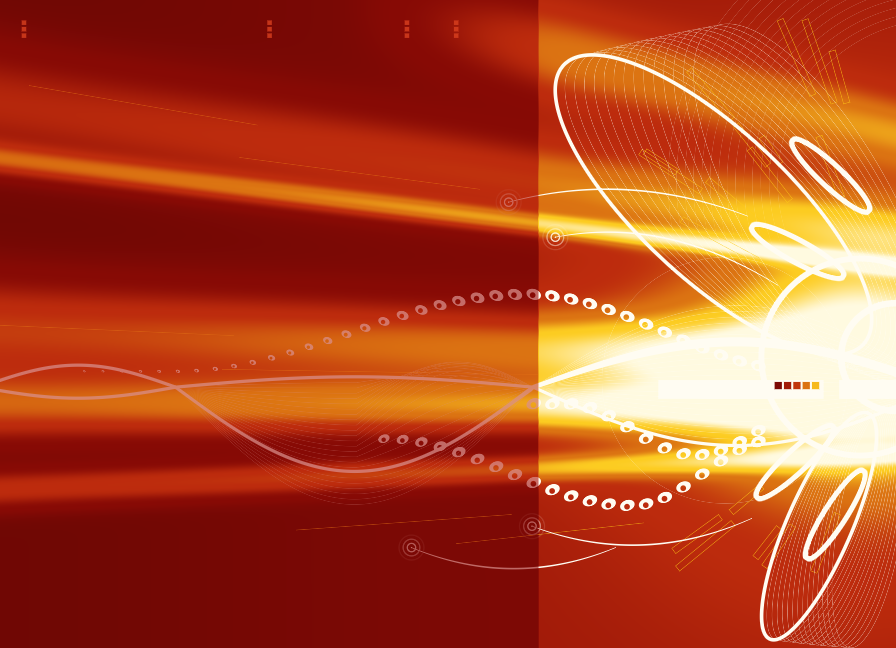
Write a WebGL 2 fragment shader that draws this background.

```glsl
#version 300 es
precision highp float;
uniform vec2 u_resolution;
out vec4 fragColor;

const float PI = 3.14159;
const vec2 HUB = vec2(1.327, .449);

float hash(float n) { n = fract(n * .1031); n *= n + 33.33; return fract(n * (n + n)); }
float bell(float x, float c, float w) { x = (x - c) / w; return exp(-x * x); }
float glow(vec2 q) { return exp(-dot(q, q)); }
float fill(float d) { return clamp(.5 - d * u_resolution.y, 0., 1.); }
float stroke(float d, float w) { return fill(abs(d) - w); }
vec2 turn(vec2 p, float a) { return mat2(cos(a), -sin(a), sin(a), cos(a)) * p; }
float box(vec2 p, vec2 r) { p = abs(p) - r; return max(p.x, p.y); }

float segment(vec2 p, float x, float y, float x2, float y2) {
  p -= vec2(x, y);
  vec2 b = vec2(x2 - x, y2 - y);
  return stroke(length(p - b * clamp(dot(p, b) / dot(b, b), 0., 1.)), .0002);
}
float ellipse(vec2 p, float angle, vec2 r) {
  p = turn(p, angle);
  float k = length(p / r);
  return k * (k - 1.) / max(length(p / (r * r)), .001);
}
vec3 ramp(float h) {
  vec3 c = mix(vec3(.27, .01, .01), vec3(.53, .04, .02), smoothstep(0., .2, h));
  c = mix(c, vec3(.74, .17, .05), smoothstep(.2, .42, h));
  c = mix(c, vec3(.86, .45, .07), smoothstep(.42, .64, h));
  c = mix(c, vec3(.99, .8, .13), smoothstep(.64, .85, h));
  return mix(c, vec3(1, .98, .88), smoothstep(.85, 1.2, h));
}
// Light streaks fanning from a point far to the right
float streakHeat(vec2 p) {
  float t = .368 + (p.y - .368) * 3.2 / (3.2 - p.x);
  float h = .13 + .27 * bell(t, .84, .08) + .43 * bell(t, .755, .023);
  h += .4 * bell(t, .49, .075) + .46 * bell(t, .375, .05);
  h += .32 * bell(t, .245, .028) + .25 * bell(t, 1.12, .09) * smoothstep(.5, .9, p.x);
  return h * mix(.92, 1.15, smoothstep(0., .8, p.x));
}
float lobe(float x, float a, float b, float h) {
  return h * sin(PI * clamp((x - a) / (b - a), 0., 1.));
}
float wave(float x, float k) {
  return .4025 + lobe(x, -.03, .271, mix(.034, -.017, k))
    + lobe(x, .271, .823, mix(-.13, .016, k))
    + lobe(x, .55, .823, .07 * max(sin(PI * k), 0.))
    + lobe(x, .823, 1.45, mix(.07, -.09, k));
}
float waveLine(vec2 p, float k, float w) {
  float y = wave(p.x, k), slope = (wave(p.x + .002, k) - y) / .002;
  return stroke((p.y - y) / sqrt(1. + slope * slope), w);
}
// Pierced beads along a hill with left and right half widths
float beads(vec2 p, vec2 peak, float h, vec2 span, float start) {
  float x = (floor(p.x / .0289) + .5) * .0289, dx = x - peak.x;
  float s = clamp(dx / (dx < 0. ? span.x : span.y), -1., 1.);
  vec2 q = turn(p - vec2(x, peak.y - h * (.5 - .5 * cos(PI * s))), -.35 * sign(h));
  float r = mix(.002, .0115, smoothstep(.1, .85, x));
  float hole = fill(length(q + vec2(.1, .15) * r) - r * .38);
  return fill(length(q * vec2(1, 1.4)) - r) * (1. - hole) * step(start, x) * step(x, 1.19);
}
float petalFan(vec2 p, float angle, vec2 r, float shift, float twist) {
  float ink = stroke(ellipse(p, angle, r), .0028);
  for (float k = .07; k < 1.; k += .07) {
    p.x -= shift * .07;
    ink = max(ink, .75 * stroke(ellipse(p, angle + twist * k, r), .0001));
  }
  return ink;
}
float petal(vec2 p, float x, float y, float angle) {
  return stroke(ellipse(p - vec2(x, y), angle, vec2(.08, .017)), .004);
}
// Bowed trail that starts in a disc of fine rings
float trail(vec2 p, vec2 a, vec2 b, float sag) {
  float u = (p.x - a.x) / (b.x - a.x), v = u * (1. - u), d = distance(p, a);
  float line = stroke(p.y - mix(a.y, b.y, u) - sag * v, .0005 + .003 * v) * step(0., v);
  return max(line, cos(d * 970.) * (1. - smoothstep(0., .025, d)));
}

void main() {
  vec2 p = gl_FragCoord.xy / u_resolution.y, hub = p - HUB;
  float panel = fill(.831 - p.x);

  // Streaks, bright panel and glow
  float heat = streakHeat(p);
  heat += panel * (.13 + .15 * heat + .3 * glow(hub / .35)) + .4 * glow(hub / .16);
  heat += .55 * glow((p - vec2(1.34, .42)) / vec2(.4, .13)) * mix(.3, 1., panel);
  vec3 color = ramp(heat);

  // Fine golden lines and outlined shards
  float gold = segment(p, .045, .868, .397, .807);
  gold += segment(p, .37, .757, .74, .708);
  gold += segment(p, 0., .498, .361, .482);
  gold += segment(p, .343, .43, .83, .422);
  gold += segment(p, .457, .182, .789, .206);
  gold += segment(p, .704, .161, .993, .193);
  for (float i = 0.; i < 18.; i++) {
    float side = mod(i, 3.) < 2. ? 1. : -1.;
    float a = PI - side * mix(.65, 1.55, hash(i + 3.));
    vec2 c = mix(.28, .5, hash(i + 41.)) * vec2(cos(a), sin(a));
    vec2 size = vec2(mix(.025, .075, hash(i + 87.)), .005);
    gold += stroke(box(turn(hub - c, a + .2 * side), size), .0003);
  }
  color = mix(color, mix(vec3(.88, .43, .08), vec3(1, .8, .08), panel), .8 * min(gold, 1.));

  // Woven waves and beads
  float ink = waveLine(p, 0., mix(.0025, .007, smoothstep(.7, 1.1, p.x)));
  ink = max(ink, waveLine(p, 1., .0025));
  for (float k = -.35; k < .95; k += .056)
    ink = max(ink, .55 * waveLine(p, k, .0001) * smoothstep(.25, .36, p.x));
  ink += beads(p, vec2(.812, .546), .119, vec2(.542, .433), .13);
  ink += beads(p, vec2(.975, .22), -.103, vec2(.379, .226), .59);
  ink += beads(p, vec2(1.074, .298), -.079, vec2(.199), .82);

  // Petals and rings around the hub
  ink += petalFan(p - vec2(1.101, .684), -.75, vec2(.316, .115), .16, -.3);
  ink += petalFan(p - vec2(1.264, .188), 1.16, vec2(.19, .05), .08, .25);
  ink += petal(p, 1.231, .612, -.5) + petal(p, 1.282, .729, -.75);
  ink += petal(p, 1.227, .287, .75) + petal(p, 1.289, .206, 1.);
  for (float r = .25; r < .43; r += .013)
    ink += .4 * stroke(distance(p, vec2(1.45, .72)) - r, 0.) * smoothstep(.55, .75, p.y);
  ink += stroke(length(hub) - .152, .0045) + stroke(distance(p, vec2(1.381, .449)) - .083, .005);
  ink += .5 * stroke(distance(p, vec2(1.119, .413)) - .19, 0.);

  // Trails
  ink += trail(p, vec2(.785, .688), vec2(1.155, .666), .12);
  ink += trail(p, vec2(.857, .634), vec2(1.2, .56), .14);
  ink += trail(p, vec2(.635, .155), vec2(.95, .155), -.13);
  ink += trail(p, vec2(.821, .188), vec2(1.16, .2), -.14);

  // Bar and swatches
  ink += fill(box(p - vec2(1.5, .399), vec2(.484, .0145))) * fill(.012 - abs(p.x - 1.283));
  vec3 inkColor = mix(vec3(.85, .56, .55), vec3(1, .99, .95), panel);
  color = mix(color, inkColor, clamp(ink, 0., 1.) * mix(.72, 1., panel));
  float slot = clamp(floor((p.x - 1.194) / .0144), 0., 4.);
  color = mix(color, ramp(.15 + .16 * slot), fill(box(p - vec2(1.201 + slot * .0144, .405), vec2(.0056))));

  // Corner marks
  vec4 marks = vec4(.037, .416, .628, .704);
  for (int i = 0; i < 4; i++) {
    vec2 q = p - vec2(marks[i], .955);
    q.y -= clamp(round(q.y / .01), -1., 1.) * .01;
    color = mix(color, vec3(.85, .25, .12), .8 * fill(box(q, vec2(.0035))));
  }
  fragColor = vec4(color, 1);
}
```
